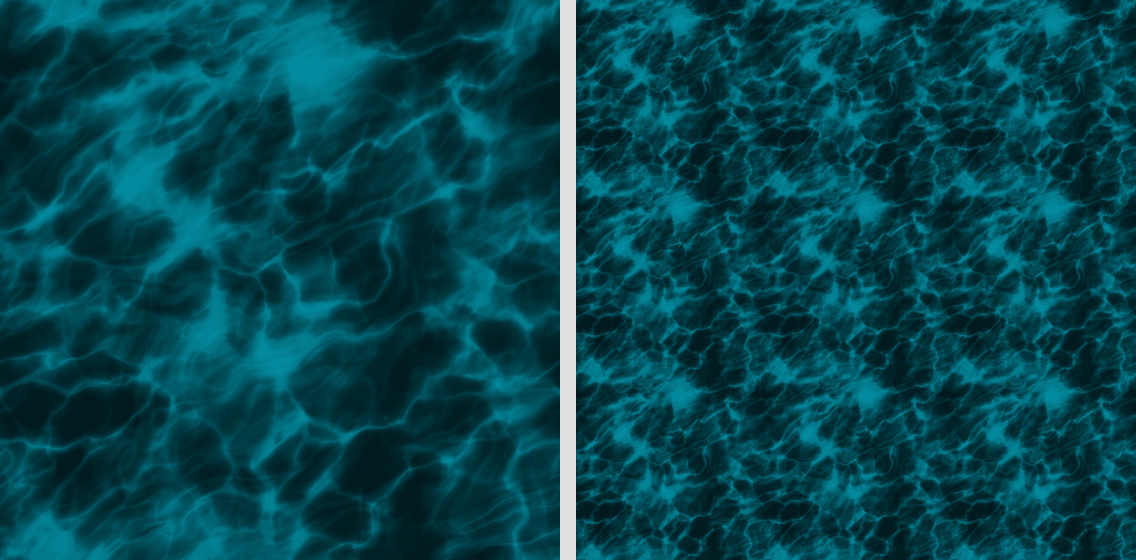
Left: one tile. Right: repeated 3 by 3.
Write a three.js fragment shader that draws this texture.

```glsl
varying vec2 vUv;

const vec3 TEAL = vec3(0.0, 0.875, 1.0);
const vec2 PHASE = vec2(0.137, 0.271);

vec2 hash2(vec2 p) {
  vec3 h = fract(p.xyx * vec3(0.1031, 0.1030, 0.0973));
  h += dot(h, h.yzx + 33.33);
  return fract((h.xx + h.yz) * h.zy);
}

// Random pair for a lattice cell that repeats every period cells
vec2 cellRandom(vec2 cell, float period, float seed) {
  return hash2(floor(mod(cell + 0.5, period)) + seed);
}

float cornerSlope(vec2 cell, vec2 corner, vec2 f, float period, float seed) {
  vec2 gradient = cellRandom(cell + corner, period, seed) * 2.0 - 1.0;
  return dot(gradient, f - corner);
}

float wrappedNoise(vec2 p, float period, float seed) {
  vec2 cell = floor(p);
  vec2 f = p - cell;
  vec2 s = f * f * f * (f * (f * 6.0 - 15.0) + 10.0);
  float a = cornerSlope(cell, vec2(0.0, 0.0), f, period, seed);
  float b = cornerSlope(cell, vec2(1.0, 0.0), f, period, seed);
  float c = cornerSlope(cell, vec2(0.0, 1.0), f, period, seed);
  float d = cornerSlope(cell, vec2(1.0, 1.0), f, period, seed);
  return mix(mix(a, b, s.x), mix(c, d, s.x), s.y);
}

// Each octave is shifted so that the lattices never line up
float fbm(vec2 p, float period, float seed) {
  float sum = 0.0;
  float gain = 1.0;
  for (int i = 0; i < 4; i++) {
    sum += gain * wrappedNoise(p, period, seed);
    p = p * 2.0 + vec2(0.37, 0.71);
    period *= 2.0;
    seed += 17.0;
    gain *= 0.5;
  }
  return sum;
}

// Soft folds along the zero lines of the noise
float crease(vec2 p, float period, float seed, float sharpness) {
  return exp(-sharpness * abs(fbm(p, period, seed)));
}

// Glowing cell walls with webbed corners and rounded dark holes
float cellWeb(vec2 p, float period, float seed, float falloff) {
  vec2 cell = floor(p);
  vec2 f = p - cell;
  vec2 nearest = vec2(0.0);
  float best = 8.0;
  for (int j = -2; j <= 2; j++) {
    for (int i = -2; i <= 2; i++) {
      vec2 offset = vec2(float(i), float(j));
      vec2 site = offset + cellRandom(cell + offset, period, seed) - f;
      float dist = dot(site, site);
      if (dist < best) {
        best = dist;
        nearest = site;
      }
    }
  }
  float glow = 0.0;
  for (int j = -2; j <= 2; j++) {
    for (int i = -2; i <= 2; i++) {
      vec2 offset = vec2(float(i), float(j));
      vec2 site = offset + cellRandom(cell + offset, period, seed) - f;
      vec2 gap = site - nearest;
      if (dot(gap, gap) > 0.00001) {
        float wall = dot(0.5 * (site + nearest), normalize(gap));
        glow += exp(-falloff * wall);
      }
    }
  }
  return min(glow, 1.0);
}

// Whole-number shears keep the slanted layers seamless
vec2 slant(vec2 p) {
  return vec2(p.x, 2.0 * p.y - p.x);
}

vec2 steepSlant(vec2 p) {
  return vec2(p.y, 2.0 * p.x - p.y);
}

void main() {
  // Flowing distortion with frayed edges
  vec2 uv = vUv + PHASE;
  vec2 warp = vec2(fbm(uv * 3.0, 3.0, 5.0), fbm(uv * 3.0, 3.0, 91.0));
  vec2 fray = vec2(fbm(slant(uv) * 7.0, 7.0, 401.0), fbm(uv * 14.0, 14.0, 457.0));
  vec2 p = uv + 0.16 * warp + 0.018 * fray;
  vec2 q = uv + 0.1 * warp.yx + 0.018 * fray.yx;

  // Large patches set the brightness and the kind of structure
  float broad = fbm(q * 3.0, 3.0, 143.0);
  float region = smoothstep(-0.25, 0.25, fbm(uv * 2.0, 2.0, 211.0));
  float falloff = mix(16.0, 8.0, smoothstep(-0.35, 0.35, broad));

  // Slanted veils, round cells with fading walls, and fibres
  float fade = smoothstep(-0.4, 0.2, fbm(q * 4.0, 4.0, 173.0));
  float veil = cellWeb(slant(p) * 3.0, 3.0, 31.0, falloff);
  float cells = cellWeb(q * 8.0, 8.0, 67.0, falloff) * fade;
  float fibres = crease(slant(q) * 4.0, 4.0, 263.0, 7.0);
  float threads = crease(steepSlant(p) * 5.0, 5.0, 307.0, 9.0);
  float brush = fbm(slant(p) * 9.0, 9.0, 353.0);

  float energy = 0.02 + 0.34 * veil + 0.14 * veil * cells + 0.27 * broad;
  energy += mix(0.10, 0.32, region) * cells;
  energy += mix(0.34, 0.16, region) * fibres + 0.10 * threads;
  energy += 0.24 * brush * (0.4 + energy);

  // Tone curve with a soft highlight limit
  float light = 0.03 + 0.68 * max(energy, 0.01);
  light = min(light, 0.5 + 0.3 * (light - 0.5));
  light = 0.1 + 0.42 * light + 0.88 * light * light;
  vec3 color = TEAL * min(light, 0.62);
  color.r = 0.01 * smoothstep(0.4, 0.58, light);
  gl_FragColor = vec4(color, 1.0);
}
```
